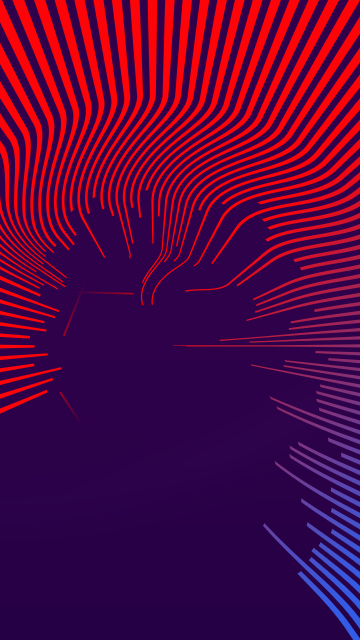
This background is drawn by a WebGL 1 fragment shader. Its source:

```glsl
precision highp float;
// Swirling fan of tapered red-to-blue ribbons around a dark violet hollow.

uniform vec2 u_resolution;

// Lengths are in canvas widths, angles in radians.
const vec2 CENTER = vec2(0.428, 0.817);
const vec3 VIOLET = vec3(0.18, 0.005, 0.29);
const vec3 DEEP_VIOLET = vec3(0.15, 0.0, 0.27);
const vec3 RED = vec3(0.99, 0.015, 0.03);
const vec3 PLUM = vec3(0.58, 0.16, 0.38);
const vec3 BLUE = vec3(0.20, 0.36, 0.90);
const float DENSITY = 26.0;        // ribbons per radian, facing right
const float DENSITY_FALLOFF = 2.0; // wider spacing toward the left
const float TWIST = 0.35;          // bend of the upper ribbons
const float INNER_TWIST = 0.40;    // extra curl near the hollow
const float LOWER_TWIST = 0.13;    // counter bend of the lower ribbons
const float FIRST_RIBBON = -27.0;
const float LAST_RIBBON = 67.0;
const float MIN_HALF_WIDTH = 0.0017;

float hash(float n) {
  return fract(sin(n * 12.9898) * 43758.5453);
}

// Angle from the right, with its seam pointing straight down.
float fanAngle(vec2 q) {
  return atan(-q.x, q.y) + 1.570796;
}

// Angle at which the ribbon through q leaves the swirl.
float ribbonAngle(vec2 q) {
  float r = length(q);
  float a = fanAngle(q);
  float upper = smoothstep(0.0, 1.4, a) * (1.0 - smoothstep(2.35, 2.72, a));
  float lower = 1.0 - smoothstep(-0.9, -0.1, a);
  float outer = 1.0 - smoothstep(0.40, 0.70, r);
  float inner = 1.0 - smoothstep(0.12, 0.27, r);
  float bend = upper * (TWIST * outer + INNER_TWIST * inner);
  return a - bend + lower * LOWER_TWIST * (1.0 - smoothstep(0.35, 0.95, r));
}

// Continuous ribbon number; each ribbon is centred in its unit cell.
float ribbonIndex(vec2 q) {
  float a = ribbonAngle(q);
  return a * (DENSITY - DENSITY_FALLOFF * a) + 0.5;
}

// Radius at which a ribbon stops, ragged from one to the next.
float innerEnd(float a, float id) {
  float below = 1.0 - smoothstep(-1.0, -0.05, a);
  float nearest = 0.03 + 0.23 * smoothstep(0.0, 2.6, a) + 0.56 * below;
  float spread = mix(0.48, 0.10, smoothstep(0.0, 3.0, a)) - 0.32 * below;
  return nearest + spread * sqrt(hash(id));
}

// Coverage of the ribbon fan at q.
float ribbons(vec2 q, float pixel) {
  float r = length(q);
  float n = ribbonIndex(q);
  float id = floor(n);
  vec2 slope = vec2(ribbonIndex(q + vec2(pixel, 0.0)),
                    ribbonIndex(q + vec2(0.0, pixel))) - n;
  float perPixel = max(length(slope), 0.0001);
  float duty = mix(0.25, 0.54, smoothstep(0.18, 0.95, r));
  float halfWidth = max(0.5 * duty, MIN_HALF_WIDTH * perPixel / pixel);
  halfWidth = min(halfWidth, 0.42);
  float side = clamp(0.5 - (abs(n - id - 0.5) - halfWidth) / perPixel, 0.0, 1.0);
  float end = clamp((r - innerEnd(ribbonAngle(q), id)) / pixel + 0.5, 0.0, 1.0);
  return side * end * step(FIRST_RIBBON, id) * step(id, LAST_RIBBON);
}

// Hairline from a to b that fades toward b.
float strand(vec2 q, vec2 a, vec2 b, float pixel) {
  vec2 along = b - a;
  float t = clamp(dot(q - a, along) / dot(along, along), 0.0, 1.0);
  float d = length(q - a - along * t);
  return (1.0 - smoothstep(0.0, pixel + 0.002, d)) * (1.0 - t);
}

vec3 ribbonColor(vec2 q) {
  float t = 0.2 + dot(q, vec2(0.56, -0.65));
  vec3 warm = mix(RED, PLUM, smoothstep(0.08, 0.54, t));
  return mix(warm, BLUE, smoothstep(0.42, 1.0, t));
}

void main() {
  float pixel = 1.0 / u_resolution.x;
  vec2 p = gl_FragCoord.xy * pixel;
  vec2 q = p - CENTER;

  // Backdrop with a faint arc of light below the hollow
  vec3 color = mix(DEEP_VIOLET, VIOLET, smoothstep(0.0, 0.9, p.y));
  float arc = (p.y - 0.38 - 0.35 * p.x * p.x) / 0.07;
  color += vec3(0.008, 0.008, 0.012) * exp(-arc * arc);

  // Ribbons
  color = mix(color, ribbonColor(q), ribbons(q, pixel));

  // Loose strands on the left rim of the hollow
  float loose = strand(q, vec2(-0.25, 0.03), vec2(-0.19, 0.18), pixel);
  loose = max(loose, strand(q, vec2(-0.26, -0.13), vec2(-0.20, -0.22), pixel));
  loose = max(loose, strand(q, vec2(-0.06, 0.145), vec2(-0.23, 0.15), pixel));
  color = mix(color, RED, 0.6 * loose);

  gl_FragColor = vec4(color, 1.0);
}
```
